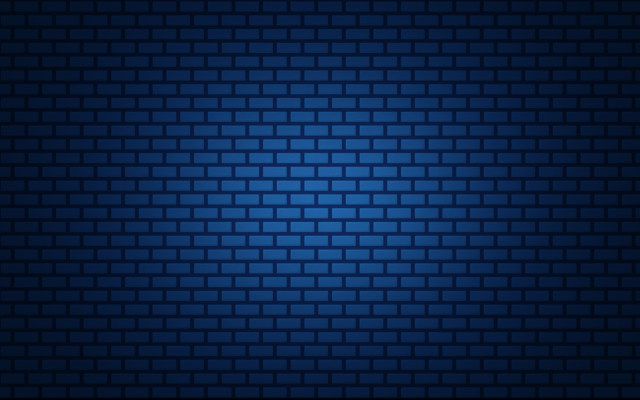
This texture is drawn by a Shadertoy shader. Its source:

```glsl
const vec2 PITCH = vec2(0.0690, 0.03444);      // brick spacing, in canvas heights
const vec2 HALF_BRICK = vec2(0.0296, 0.0126);
const vec2 WALL_OFFSET = vec2(0.0251, 0.0015); // centre of a middle-row brick

vec2 hashGradient(vec2 cell) {
    vec2 q = vec2(dot(cell, vec2(127.1, 311.7)), dot(cell, vec2(269.5, 183.3)));
    return 2.0 * fract(sin(q) * 43758.5) - 1.0;
}

float gradientNoise(vec2 p) {
    vec2 cell = floor(p);
    vec2 f = fract(p);
    vec2 u = f * f * f * (f * (f * 6.0 - 15.0) + 10.0);
    vec2 e = vec2(0.0, 1.0);
    float bottom = mix(dot(hashGradient(cell), f),
                       dot(hashGradient(cell + e.yx), f - e.yx), u.x);
    float top = mix(dot(hashGradient(cell + e), f - e),
                    dot(hashGradient(cell + 1.0), f - 1.0), u.x);
    return mix(bottom, top, u.y);
}

float roundedBox(vec2 p, vec2 halfSize, float radius) {
    vec2 q = abs(p) - halfSize + radius;
    return length(max(q, 0.0)) + min(max(q.x, q.y), 0.0) - radius;
}

// Position relative to the nearest brick centre in running bond
vec2 brickLocal(vec2 p, vec2 pitch, vec2 offset) {
    vec2 q = (p - offset) / pitch;
    float row = floor(q.y + 0.5);
    q.x += 0.5 * mod(row, 2.0);
    return (fract(q + 0.5) - 0.5) * pitch;
}

float spotlight(vec2 p, vec2 centre, vec2 stretch, float falloff) {
    vec2 q = (p - centre) / stretch;
    return exp(-falloff * dot(q, q));
}

vec3 wallColor(float light) {
    return vec3(0.015, 0.065, 0.140)
         + vec3(0.025, 0.115, 0.340) * light
         + vec3(0.085, 0.200, 0.160) * light * light;
}

void mainImage(out vec4 fragColor, in vec2 fragCoord) {
    vec2 p = (fragCoord - 0.5 * iResolution.xy) / iResolution.y;
    float pixel = 1.0 / iResolution.y;
    float soft = max(0.0018, 0.8 * pixel);

    // Bricks and recessed joints
    vec2 local = brickLocal(p, PITCH, WALL_OFFSET);
    float dist = roundedBox(local, HALF_BRICK, 0.0025);
    float face = 1.0 - smoothstep(-soft, soft, dist);

    // Elliptical pool of light
    float light = spotlight(p, vec2(0.0, 0.01), vec2(1.25, 1.0), 5.5);
    vec3 brick = wallColor(light);
    vec3 joint = brick * mix(vec3(0.42, 0.50, 0.55), vec3(0.44, 0.42, 0.58), light);

    // Bevel lit from the upper left
    float rim = face * exp(-pow((dist + 0.0025) / 0.0018, 2.0));
    vec2 side = local / HALF_BRICK;
    float tilt = clamp(0.6 * side.y - 0.4 * side.x, -1.0, 1.0);
    brick *= 1.0 + 0.12 * rim * tilt;

    // Fine grain and broad tonal variation
    float grain = gradientNoise(p * 260.0) * 0.06 + gradientNoise(p * 18.0) * 0.04;
    vec3 color = mix(joint, brick, face) * (1.0 + grain);

    // Dark lower border
    color *= smoothstep(-0.5 + 0.002, -0.5 + 0.006, p.y);
    fragColor = vec4(color, 1.0);
}
```
